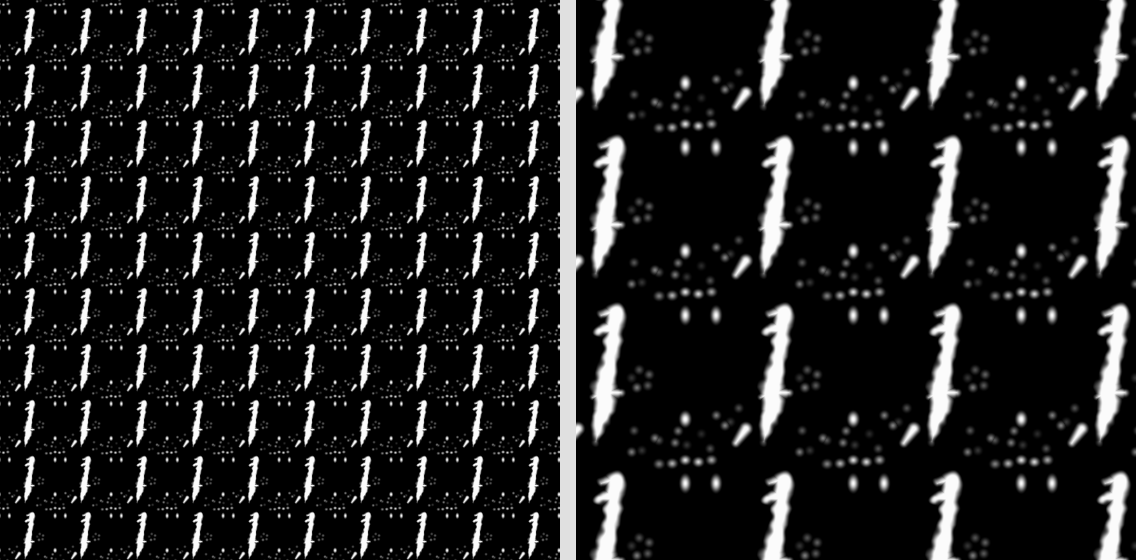
Left: the whole. Right: its middle third, enlarged.
A three.js fragment shader for this pattern:

```glsl
varying vec2 vUv;

const float REPEATS = 10.0;
const float SOFTNESS = 0.021;
const vec3 INK = vec3(0.0);
const vec3 CHALK = vec3(0.985);

float hash(vec2 p) {
  return fract(sin(dot(p, vec2(127.1, 311.7))) * 43758.5453);
}

float noise(vec2 p) {
  vec2 i = floor(p);
  vec2 f = fract(p);
  f = f * f * (3.0 - 2.0 * f);
  float low = mix(hash(i), hash(i + vec2(1.0, 0.0)), f.x);
  float high = mix(hash(i + vec2(0.0, 1.0)), hash(i + vec2(1.0)), f.x);
  return mix(low, high, f.y);
}

// Shortest offset inside a cell whose opposite edges join
vec2 wrapOffset(vec2 p, vec2 center) {
  return fract(p - center + 0.5) - 0.5;
}

float coverage(float d) {
  return smoothstep(SOFTNESS, -SOFTNESS, d);
}

// Capsule whose radius changes from start to end
float taper(vec2 p, vec2 a, vec2 b, float ra, float rb) {
  vec2 q = wrapOffset(p, a);
  vec2 axis = b - a;
  float t = clamp(dot(q, axis) / dot(axis, axis), 0.0, 1.0);
  return length(q - axis * t) - mix(ra, rb, t);
}

float fleck(vec2 p, vec2 center, vec2 radius) {
  vec2 q = wrapOffset(p, center) / radius;
  return coverage((length(q) - 1.0) * min(radius.x, radius.y));
}

// Ragged upright stroke: head, neck, belly and pointed tail
float stroke(vec2 p) {
  float d = taper(p, vec2(0.57, 0.80), vec2(0.54, 0.54), 0.048, 0.038);
  d = min(d, taper(p, vec2(0.54, 0.54), vec2(0.505, 0.36), 0.038, 0.064));
  d = min(d, taper(p, vec2(0.505, 0.36), vec2(0.497, 0.235), 0.068, 0.055));
  d = min(d, taper(p, vec2(0.497, 0.235), vec2(0.452, 0.04), 0.055, 0.008));
  // Side spurs
  d = min(d, taper(p, vec2(0.54, 0.71), vec2(0.475, 0.70), 0.034, 0.024));
  d = min(d, taper(p, vec2(0.55, 0.81), vec2(0.485, 0.79), 0.020, 0.008));
  d = min(d, taper(p, vec2(0.52, 0.33), vec2(0.60, 0.33), 0.045, 0.010));
  d = min(d, taper(p, vec2(0.50, 0.33), vec2(0.432, 0.30), 0.045, 0.010));
  return coverage(d + 0.024 * (noise(p * 22.0) - 0.5));
}

// Bright flecks along the joint between cells
float brightFlecks(vec2 p) {
  float light = 0.0;
  for (int i = 0; i < 5; i++) {
    float k = float(i);
    vec2 center = vec2(0.828 + 0.078 * k, 0.90 + 0.03 * hash(vec2(k, 2.0)));
    float level = 1.0 - 0.2 * abs(k - 2.4);
    light = max(light, level * fleck(p, center, vec2(0.019, 0.017)));
  }
  for (int i = 0; i < 2; i++) {
    vec2 center = vec2(0.984 + 0.183 * float(i), 0.79);
    light = max(light, fleck(p, center, vec2(0.021, 0.034)));
  }
  return max(light, fleck(p, vec2(0.984, 0.172), vec2(0.023, 0.031)));
}

// Faint dust scattered around the joint
float dust(vec2 p) {
  float light = 0.0;
  for (int i = 0; i < 14; i++) {
    float k = float(i);
    vec2 spread = vec2((k + hash(vec2(k, 5.0))) / 14.0, hash(vec2(k, 9.0)));
    vec2 center = vec2(0.62, -0.04) + spread * vec2(0.72, 0.28);
    float level = mix(0.15, 0.6, hash(vec2(k, 13.0)));
    light = max(light, level * fleck(p, center, vec2(0.016)));
  }
  return light;
}

// Dim ring of specks beside the belly
float speckRing(vec2 p, vec2 center) {
  float light = 0.0;
  for (int i = 0; i < 5; i++) {
    float angle = 1.2566 * float(i) + 0.5;
    vec2 speck = center + 0.056 * vec2(cos(angle), sin(angle));
    float level = mix(0.2, 0.5, hash(vec2(float(i), 21.0)));
    light = max(light, level * fleck(p, speck, vec2(0.017)));
  }
  return light;
}

void main() {
  vec2 cell = fract(vUv * REPEATS);
  float light = stroke(cell);
  float streak = taper(cell, vec2(0.345, 0.115), vec2(0.285, 0.03), 0.027, 0.014);
  light = max(light, coverage(streak));
  light = max(light, brightFlecks(cell));
  light = max(light, dust(cell));
  light = max(light, speckRing(cell, vec2(0.72, 0.41)));
  gl_FragColor = vec4(mix(INK, CHALK, light), 1.0);
}
```
